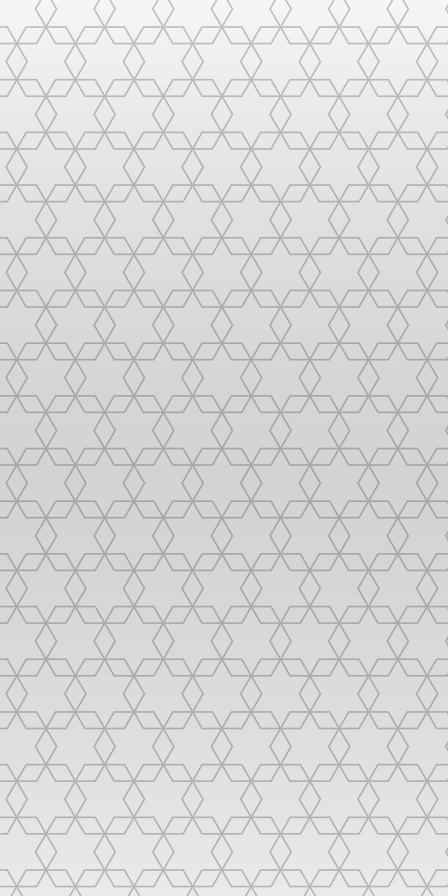
This pattern is drawn by a Shadertoy shader. Its source:

```glsl
// Thin outlined six-pointed stars in staggered rows, leaving rhombi between them,
// over a soft grey vertical gradient. Each row strip is folded into one quarter
// star, where the nearest of four line segments gives the distance to the outline.

// Lengths are fractions of the canvas height.
const vec2  STAR_PITCH  = vec2(0.06543, 0.05880);  // star spacing, row spacing
const vec2  STAR_ORIGIN = vec2(0.08410, 0.04920);  // centre of one star
const float TIP_HEIGHT  = 0.02018;                 // side tips above the star centre
const float NOTCH_X     = 0.02096;                 // side notch from the centre
const float ARM_HALF    = 0.01060;                 // half width of the top arm's base
const float LINE_WIDTH  = 0.00185;

const float DARK_LEVEL  = 0.47;                    // height of the darkest band
const float FADE_POWER  = 1.6;
const vec3  MIDDLE_GREY = vec3(0.830, 0.829, 0.829);
const float TOP_LIFT    = 0.135;
const float BOTTOM_LIFT = 0.090;
const float LINE_SHADE  = 0.78;                    // line brightness against the ground

float segmentDistance(vec2 p, vec2 a, vec2 b) {
    vec2 ab = b - a;
    float t = clamp(dot(p - a, ab) / dot(ab, ab), 0.0, 1.0);
    return length(p - a - ab * t);
}

float starOutlineDistance(vec2 p) {
    // Every other row is shifted by half a star.
    p -= STAR_ORIGIN;
    float row = floor(p.y / STAR_PITCH.y + 0.5);
    p.y -= row * STAR_PITCH.y;
    p.x -= 0.5 * STAR_PITCH.x * mod(row, 2.0);
    p.x -= STAR_PITCH.x * floor(p.x / STAR_PITCH.x + 0.5);
    p = abs(p);

    // Corners of the quarter star and of its neighbour in the next row.
    float armTop = STAR_PITCH.y - TIP_HEIGHT;
    vec2 sideTip = vec2(0.5 * STAR_PITCH.x, TIP_HEIGHT);
    vec2 armBase = vec2(ARM_HALF, TIP_HEIGHT);
    vec2 neighbourBase = vec2(sideTip.x - ARM_HALF, armTop);

    float d = segmentDistance(p, vec2(NOTCH_X, 0.0), sideTip);
    d = min(d, segmentDistance(p, sideTip, armBase));
    d = min(d, segmentDistance(p, armBase, vec2(0.0, armTop)));
    return min(d, segmentDistance(p, sideTip, neighbourBase));
}

vec3 groundColour(float height) {
    float above = max(height - DARK_LEVEL, 0.0) / (1.0 - DARK_LEVEL);
    float below = max(DARK_LEVEL - height, 0.0) / DARK_LEVEL;
    return MIDDLE_GREY + TOP_LIFT * pow(above, FADE_POWER)
                       + BOTTOM_LIFT * pow(below, FADE_POWER);
}

void mainImage(out vec4 fragColor, in vec2 fragCoord) {
    float pixel = 1.0 / iResolution.y;
    vec2 p = fragCoord * pixel;

    float edge = 0.5 * LINE_WIDTH - starOutlineDistance(p);
    float line = clamp(0.5 + edge / pixel, 0.0, 1.0);

    vec3 colour = groundColour(p.y) * mix(1.0, LINE_SHADE, line);
    fragColor = vec4(colour, 1.0);
}
```
